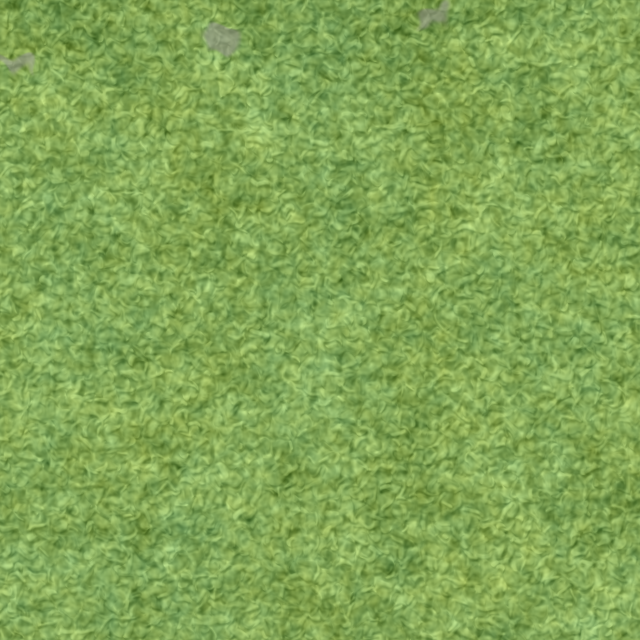
Reproduce this texture procedurally as a WebGL 1 fragment shader.

```glsl
precision highp float;
// Short, soft-focus lawn: mottled gradient noise and dark pits form the ground,
// three layers of small bent blades with shadows lie on top in all directions,
// and slow noise drifts the green between yellowish and bluish.
uniform vec2 u_resolution;

const vec3 GRASS = vec3(0.518, 0.656, 0.343);
const vec3 TONE_STEP = vec3(0.067, 0.066, 0.054);
const vec3 COOL_SHIFT = vec3(-0.026, 0.0, 0.036);
const vec3 BARE_GROUND = vec3(0.57, 0.60, 0.51);
const float CONTRAST = 1.5;
const float TAU = 6.28318;

float hash(vec2 p) {
  vec3 q = fract(p.xyx * 0.1031);
  q += dot(q, q.yzx + 33.33);
  return fract((q.x + q.y) * q.z);
}

vec2 hash2(vec2 p) {
  return vec2(hash(p), hash(p + 57.3));
}

float gradientAt(vec2 cell, vec2 offset) {
  float angle = TAU * hash(cell);
  return dot(vec2(cos(angle), sin(angle)), offset);
}

// Gradient noise, roughly -0.7 to 0.7
float noise(vec2 p) {
  vec2 i = floor(p);
  vec2 f = p - i;
  vec2 u = f * f * f * (f * (f * 6.0 - 15.0) + 10.0);
  vec2 e = vec2(1.0, 0.0);
  float low = mix(gradientAt(i, f), gradientAt(i + e, f - e), u.x);
  float high = mix(gradientAt(i + e.yx, f - e.yx), gradientAt(i + 1.0, f - 1.0), u.x);
  return mix(low, high, u.y);
}

vec2 warp(vec2 p, float scale, float amount) {
  return p + amount * vec2(noise(p * scale + 11.0), noise(p * scale + 71.0));
}

// Soft coverage of a bent, tapering blade lying along x
float bladeMask(vec2 p, float halfLength, float width, float bend, float softness) {
  float along = p.x / halfLength;
  float across = abs(p.y - bend * (along * along - 0.4));
  float taper = width * (1.0 - 0.5 * along * along);
  float side = 1.0 - smoothstep(taper - softness, taper + softness, across);
  return side * (1.0 - smoothstep(0.6, 1.0, abs(along)));
}

// Lays one scattered layer of blades and their shadows over a tone
float layBlades(float tone, vec2 p, float density, float seed) {
  vec2 grid = p * density + seed;
  vec2 home = floor(grid);
  for (int y = -1; y <= 1; y++) {
    for (int x = -1; x <= 1; x++) {
      vec2 cell = home + vec2(float(x), float(y));
      vec2 shape = hash2(cell + 19.7);
      vec2 look = hash2(cell + 143.1);
      vec2 local = grid - cell - mix(vec2(0.2), vec2(0.8), hash2(cell + 5.0));
      float angle = TAU * look.x;
      float c = cos(angle);
      float s = sin(angle);
      mat2 turn = mat2(c, -s, s, c);
      float halfLength = mix(0.35, 0.85, shape.x);
      float bend = mix(-0.25, 0.25, shape.y);
      float width = mix(0.09, 0.22, look.y);
      vec2 shadowPoint = turn * (local + vec2(-0.08, 0.2));
      float shadow = bladeMask(shadowPoint, halfLength, width, bend, 0.15);
      float blade = bladeMask(turn * local, halfLength, width, bend, 0.12);
      float bladeTone = mix(-0.5, 1.7, hash(cell + 211.0));
      tone = mix(tone, -1.7, 0.45 * shadow);
      tone = mix(tone, bladeTone, 0.66 * blade);
    }
  }
  return tone;
}

// Three small ragged gaps rising along the far edge
float barePatches(vec2 p) {
  float cover = 0.0;
  vec2 ragged = warp(p, 32.0, 0.035);
  for (int i = 0; i < 3; i++) {
    float k = float(i);
    vec2 d = ragged - vec2(0.02 + 0.33 * k, 0.905 + 0.035 * k);
    d.y += 0.4 * d.x * (1.0 - k);
    cover = max(cover, 1.0 - smoothstep(0.4, 1.0, length(d / vec2(0.036, 0.021))));
  }
  return cover;
}

void main() {
  vec2 p = gl_FragCoord.xy / u_resolution.y;
  vec2 curled = warp(p, 50.0, 0.005);

  // Mottled ground, then blades
  float tone = 1.8 * noise(curled * 52.0) + 1.4 * noise(curled * 100.0 + 7.0);
  tone = layBlades(tone, curled, 42.0, 13.0);
  tone = layBlades(tone, curled, 54.0, 91.0);
  tone = layBlades(tone, curled, 47.0, 167.0);

  // Dark pits, fine detail and broad shading
  tone -= 0.9 * smoothstep(0.15, 0.45, noise(curled * 50.0 + 53.0));
  tone += 0.9 * noise(curled * 72.0 + 61.0) + 0.9 * noise(p * 125.0 + 17.0);
  tone += 0.8 * noise(p * 7.0 + 3.0) + 0.9 * noise(p * 21.0 + 31.0);
  tone = CONTRAST * (tone + 0.12 - 0.3 * smoothstep(0.82, 0.96, p.y));

  // Drift between yellowish and bluish green
  float cool = 0.8 * noise(p * 5.0 + 41.0) + 0.9 * noise(p * 20.0 + 83.0);
  cool += 0.9 * noise(curled * 60.0 + 29.0);

  vec3 color = GRASS + TONE_STEP * tone + COOL_SHIFT * cool;
  color = mix(color, BARE_GROUND + 0.02 * tone, 0.75 * barePatches(p));
  gl_FragColor = vec4(color, 1.0);
}
```
